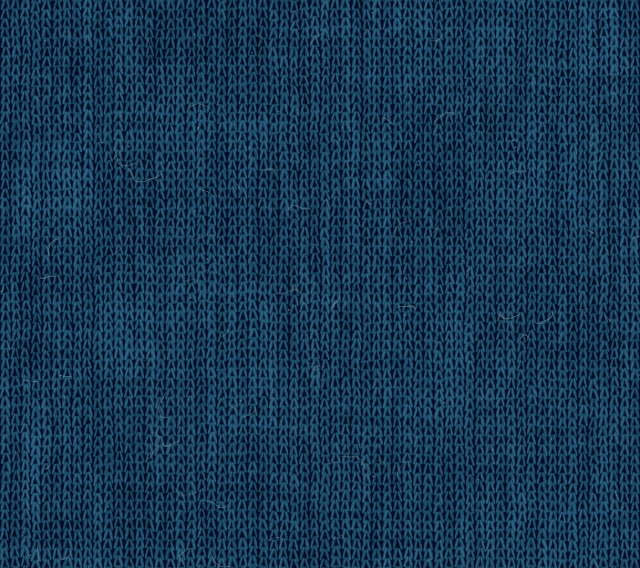
Give the GLSL for this texture, as a Shadertoy shader.

```glsl
const vec2 STITCHES = vec2(62.0, 60.0);     // wales across, courses down
const float COURSE_HEIGHT = 0.916;          // stitch height in stitch widths
const vec2 LEG_TOP = vec2(0.12, 0.46);      // one leg, mirrored about the wale
const vec2 LEG_FOOT = vec2(0.37, -0.42);
const float YARN_RADIUS = 0.15;
const float RADIUS_JITTER = 0.06;
const float WOBBLE = 0.22;
const float WALE_SHIFT = 0.42;              // uneven height of neighbouring wales
const float GUTTER_DEPTH = 0.38;
const float HAIR_GRID = 11.0;               // hair cells per canvas height
const float HAIR_SHARE = 0.6;
const float HAIR_WIDTH = 0.0011;
const vec3 GAP_COLOR = vec3(0.005, 0.045, 0.135);
const vec3 SHADE_COLOR = vec3(0.025, 0.135, 0.255);
const vec3 YARN_COLOR = vec3(0.10, 0.27, 0.38);
const vec3 LIGHT_COLOR = vec3(0.185, 0.38, 0.49);
const vec3 HAIR_COLOR = vec3(0.48, 0.57, 0.58);
const float PI = 3.14159;

float hash(vec2 p) {
    vec3 q = fract(vec3(p.xyx) * 0.1031);
    q += dot(q, q.yzx + 33.33);
    return fract((q.x + q.y) * q.z);
}

vec2 gradient(vec2 cell) {
    float angle = 2.0 * PI * hash(cell + 17.0);
    return vec2(cos(angle), sin(angle));
}

// Gradient noise, roughly -0.7 to 0.7
float noise(vec2 p) {
    vec2 i = floor(p), f = fract(p);
    vec2 w = f * f * f * (f * (f * 6.0 - 15.0) + 10.0);
    vec2 e = vec2(1.0, 0.0);
    float low = mix(dot(gradient(i), f), dot(gradient(i + e), f - e), w.x);
    float high = mix(dot(gradient(i + e.yx), f - e.yx), dot(gradient(i + 1.0), f - 1.0), w.x);
    return mix(low, high, w.y);
}

float segmentDistance(vec2 p, vec2 a, vec2 b) {
    vec2 ab = b - a;
    return length(p - a - ab * clamp(dot(p - a, ab) / dot(ab, ab), 0.0, 1.0));
}

// Relief of the closest leg: 1 on its axis, 0 at its edge, negative in the gaps
float stitchRelief(vec2 p, out float tone) {
    float wale = floor(p.x);
    p.y += WALE_SHIFT * (hash(vec2(wale + 5.0, 8.0)) - 0.5);
    vec2 local = fract(p) - 0.5;
    float side = step(0.0, local.x);
    float relief = -1.0;
    tone = 0.5;
    for (int j = -1; j <= 1; j++) {
        vec2 id = vec2(wale * 2.0 + side, floor(p.y) + float(j)) + 200.0;
        vec2 q = vec2(abs(local.x), (local.y - float(j)) * COURSE_HEIGHT);
        q.y += 0.14 * (hash(id + 71.0) - 0.5);
        float radius = YARN_RADIUS + RADIUS_JITTER * (hash(id) - 0.5);
        float h = 1.0 - segmentDistance(q, LEG_TOP, LEG_FOOT) / radius;
        if (h > relief) {
            relief = h;
            tone = hash(id + 39.0);
        }
    }
    // Furrow between neighbouring wales
    return relief - GUTTER_DEPTH * smoothstep(0.36, 0.5, abs(local.x));
}

vec3 knit(vec2 uv) {
    vec2 p = uv * STITCHES;
    p += WOBBLE * vec2(noise(p * vec2(0.5, 0.25)), noise(p * vec2(0.3, 0.5) + 40.0));
    float tone;
    float relief = stitchRelief(p, tone);

    // Soft patches, uneven courses, wale streaks and fuzzy fibre grain
    float patches = noise(uv * vec2(5.0, 6.0) + 3.0);
    float courses = noise(vec2(p.x * 0.09, p.y * 0.8) + 90.0);
    float wales = noise(vec2(p.x * 0.9, p.y * 0.06) + 150.0);
    float grain = noise(p * vec2(4.5, 3.0)) + 0.6 * noise(p * 1.7 + 60.0);
    float wear = 0.13 * patches + 0.13 * courses + 0.26 * wales;
    float level = relief + 0.34 * grain + wear + 0.10;

    vec3 color = mix(GAP_COLOR, SHADE_COLOR, smoothstep(-0.30, 0.10, level));
    color = mix(color, YARN_COLOR, smoothstep(0.0, 0.40, level));
    color = mix(color, LIGHT_COLOR, smoothstep(0.50, 1.15, level + 0.3 * (tone - 0.5)));
    return color * (1.0 + 0.3 * wear);
}

// Curled loose hairs and small lint specks, one candidate of each per cell
float lint(vec2 p, float pixel) {
    vec2 g = p * HAIR_GRID;
    float width = max(HAIR_WIDTH, 0.6 * pixel) * HAIR_GRID;
    float cover = 0.0;
    for (int y = -1; y <= 1; y++)
    for (int x = -1; x <= 1; x++) {
        vec2 id = floor(g) + vec2(x, y) + 50.0;
        vec2 d = g + 50.0 - id - vec2(hash(id), hash(id + 11.0));
        float speck = step(0.7, hash(id + 95.0));
        cover = max(cover, 0.7 * speck * (1.0 - smoothstep(0.5 * width, 2.0 * width, length(d))));
        if (hash(id + 23.0) > HAIR_SHARE) continue;
        d += 0.12 * noise(g * 3.0 + id);
        float radius = mix(0.12, 0.45, hash(id + 31.0));
        float turn = atan(d.y, d.x) - 2.0 * PI * hash(id + 47.0);
        float sweep = abs(mod(turn + PI, 2.0 * PI) - PI);
        float span = mix(0.3, 1.3, hash(id + 59.0));
        float arc = 1.0 - smoothstep(0.3 * width, 1.5 * width, abs(length(d) - radius));
        arc *= 1.0 - smoothstep(0.6 * span, span, sweep);
        cover = max(cover, arc * mix(0.15, 0.6, hash(id + 83.0)));
    }
    return cover;
}

void mainImage(out vec4 fragColor, in vec2 fragCoord) {
    // Four samples per pixel smooth the yarn edges
    vec3 color = vec3(0.0);
    for (int s = 0; s < 4; s++) {
        vec2 offset = vec2(s & 1, s >> 1) * 0.5 - 0.25;
        color += 0.25 * knit((fragCoord + offset) / iResolution.xy);
    }
    float fuzz = lint(fragCoord / iResolution.y, 1.0 / iResolution.y);
    fragColor = vec4(mix(color, HAIR_COLOR, fuzz), 1.0);
}
```
